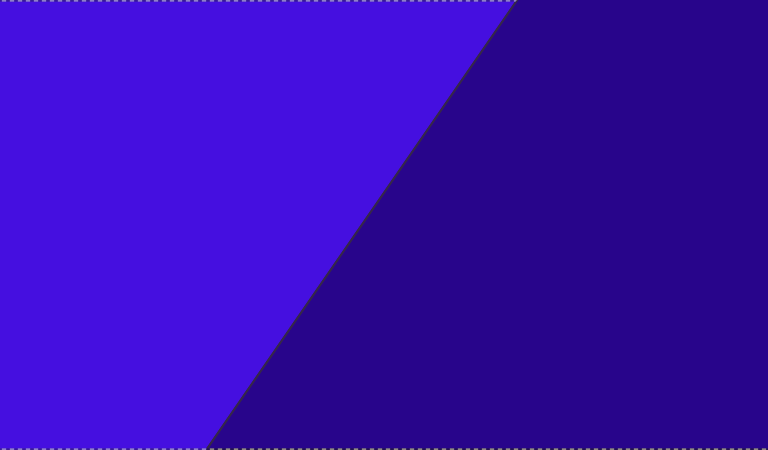
This background is drawn by a WebGL 1 fragment shader. Its source:

```glsl
precision highp float;
uniform vec2 u_resolution;

// Coverage of a line of the given half width, softened over one pixel
float line(float dist, float halfWidth, float pixel) {
  return 1.0 - smoothstep(halfWidth - 0.5 * pixel, halfWidth + 0.5 * pixel, abs(dist));
}

void main() {
  vec2 uv = gl_FragCoord.xy / u_resolution;
  float aspect = u_resolution.x / u_resolution.y;
  float pixel = 1.0 / u_resolution.y;

  // Signed distance to the slanted edge, positive on the right
  float slope = (0.673 - 0.268) * aspect;
  float edge = (uv.x - mix(0.268, 0.673, uv.y)) * aspect / sqrt(1.0 + slope * slope);
  float rightSide = smoothstep(-0.5 * pixel, 0.5 * pixel, edge);

  // Two flat panels and the thin grey seam between them
  vec3 violet = vec3(0.27, 0.06, 0.88);
  vec3 indigo = vec3(0.155, 0.018, 0.545);
  vec3 color = mix(violet, indigo, rightSide);
  vec3 seamColor = vec3(0.21, 0.15, 0.29);
  color = mix(color, seamColor, line(edge - 0.0006, 0.0024, pixel));

  // Dashed borders with dark gaps: top of the left panel, full width at the bottom
  float dashPixel = 96.0 / u_resolution.x;
  float dash = line(fract(uv.x * 96.0) - 0.5, 0.28, dashPixel);
  float top = line(1.0 - uv.y, 0.0036, pixel) * (1.0 - rightSide);
  float bottom = line(uv.y, 0.0036, pixel);
  vec3 dashColor = mix(vec3(0.56, 0.5, 0.78), vec3(0.56, 0.54, 0.5), rightSide);
  vec3 gapColor = mix(vec3(0.22, 0.1, 0.6), vec3(0.13, 0.07, 0.32), rightSide);
  color = mix(color, mix(gapColor, dashColor, dash), max(top, bottom));

  gl_FragColor = vec4(color, 1.0);
}
```
